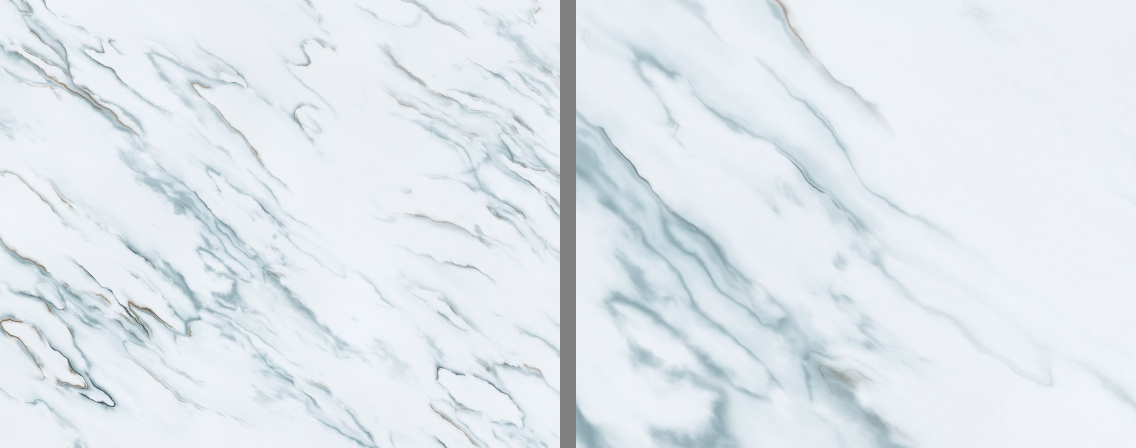
Left: the whole. Right: its middle third, enlarged.
Write a WebGL 1 fragment shader that draws this texture.

```glsl
precision highp float;
uniform vec2 u_resolution;

#define STONE vec3(0.926, 0.944, 0.963)
#define MIST vec3(0.73, 0.82, 0.85)
#define SLATE vec3(0.50, 0.61, 0.645)
#define INK vec3(0.22, 0.28, 0.29)
#define RUST vec3(0.38, 0.30, 0.22)
#define VEIN_DIR vec2(0.80, -0.60)
#define STRETCH vec2(0.9, 4.4)
#define BODY_WIDTH 0.025
#define BAND_WIDTH 0.0072
#define LINE_WIDTH 0.0020
#define LAYERS 5
#define SEED 7.3

vec2 hash2(vec2 p) {
  vec3 a = fract(p.xyx * vec3(0.1031, 0.1030, 0.0973));
  a += dot(a, a.yzx + 33.33);
  return fract((a.xx + a.yz) * a.zy);
}

float corner(vec2 cell, vec2 offset) {
  return dot(hash2(cell) * 2.0 - 1.0, offset);
}

// Gradient noise, centred on zero
float noise(vec2 p) {
  vec2 i = floor(p), f = fract(p);
  vec2 w = f * f * f * (f * (f * 6.0 - 15.0) + 10.0);
  vec2 x = vec2(1.0, 0.0), y = vec2(0.0, 1.0);
  float low = mix(corner(i, f), corner(i + x, f - x), w.x);
  float high = mix(corner(i + y, f - y), corner(i + 1.0, f - 1.0), w.x);
  return mix(low, high, w.y);
}

float fbm(vec2 p) {
  float sum = 0.0, amp = 0.6;
  for (int i = 0; i < 4; i++) {
    sum += amp * noise(p);
    p = mat2(0.8, 0.6, -0.6, 0.8) * p * 2.03 + 17.4;
    amp *= 0.5;
  }
  return sum;
}

float veinField(vec2 q) {
  vec2 p = q * STRETCH;
  return noise(p) + 0.32 * noise(p * 2.1 + 5.7);
}

// Approximate signed distance to the zero contour of the field
float veinDistance(vec2 q) {
  vec2 e = vec2(0.004, 0.0);
  float f = veinField(q);
  vec2 slope = vec2(veinField(q + e.xy), veinField(q + e.yx)) - f;
  slope /= e.x;
  return f / sqrt(dot(slope, slope) + 0.25);
}

float line(float d, float width) {
  return exp(-d * d / (width * width));
}

void main() {
  float pixel = 1.0 / u_resolution.y;
  vec2 p = gl_FragCoord.xy * pixel;

  // Axes along and across the veins, bent by coarse and fine warps
  vec2 q = vec2(dot(p, VEIN_DIR), dot(p, vec2(-VEIN_DIR.y, VEIN_DIR.x)));
  float density = mix(0.45, 1.0, 1.0 - smoothstep(0.5, 1.0, q.y));
  q += 0.07 * vec2(fbm(p * 2.6 + SEED), fbm(p * 2.6 + SEED + 31.0));
  q += 0.014 * vec2(fbm(p * 13.0), fbm(p * 18.0 + 9.0));
  float fray = fbm(q * vec2(26.0, 62.0) + 3.0);

  // Pale stone with faint clouds
  float mottle = fbm(q * vec2(13.0, 34.0) + SEED);
  vec3 color = STONE + 0.04 * fbm(p * 3.0 + 50.0) + 0.012 * mottle;

  // Ragged streaks and torn smudges between the veins
  float streak = fbm(q * vec2(3.4, 13.0) + SEED * 3.0) + 0.35 * mottle;
  float drift = smoothstep(-0.03, 0.34, noise(q * vec2(1.6, 3.5) + 61.0));
  float wisp = smoothstep(0.02, 0.3, streak + 0.15 * fray);
  color = mix(color, MIST, 0.9 * wisp * drift * density);
  float smudge = smoothstep(0.14, 0.32, streak + 0.45 * fray);
  color = mix(color, SLATE, 0.7 * smudge * drift * density);

  // Veins: one-sided haze, grey band, broken dark core and rusty thread
  for (int i = 0; i < LAYERS; i++) {
    float k = float(i);
    float scale = 1.0 + 0.55 * k;
    vec2 shift = vec2(13.7, 29.1) * k + SEED;
    float d = veinDistance(q * scale + shift) / scale;
    d += 0.008 * fray + 0.006 * mottle;
    float presence = noise(q * vec2(1.3, 3.0) * sqrt(scale) + shift * 1.7);
    presence = smoothstep(-0.04 + 0.03 * k, 0.24, presence) * density;
    float thin = inversesqrt(scale);
    float swell = 0.75 + 1.8 * noise(q * vec2(4.0, 7.0) + shift);

    float side = d > 0.0 ? 1.0 : 0.25;
    float haze = exp(-abs(d) / (BODY_WIDTH * side * thin));
    haze *= clamp(0.65 + 2.2 * mottle + 1.2 * fray, 0.0, 1.0);
    color = mix(color, MIST, 0.8 * haze * presence);

    float band = line(d - 0.003, BAND_WIDTH * thin * max(swell, 0.3));
    band *= clamp(0.65 + 1.8 * mottle + 1.8 * fray, 0.0, 1.0);
    color = mix(color, SLATE, 0.75 * band * presence);

    float width = max(LINE_WIDTH * thin * max(swell, 0.5), 0.75 * pixel);
    float ink = noise(q * vec2(5.0, 9.0) + shift + 4.0);
    ink = smoothstep(0.04, 0.34, ink + 0.5 * mottle + 0.4 * fray);
    color = mix(color, INK, 0.85 * ink * line(d, width) * presence);

    float thread = d + 0.003 + 0.007 * noise(q * vec2(9.0, 20.0) + shift);
    float rust = noise(q * vec2(2.8, 5.0) + shift + 8.0);
    rust = smoothstep(0.04, 0.26, rust + 0.5 * mottle + 0.4 * fray);
    color = mix(color, RUST, 0.8 * rust * line(thread, width) * presence);
    float stain = rust * line(thread, 3.5 * width) * presence;
    color = mix(color, RUST + 0.25, 0.3 * stain);
  }

  // Fine polish grain
  color += 0.008 * noise(p * 170.0);
  gl_FragColor = vec4(clamp(color, 0.0, 1.0), 1.0);
}
```
